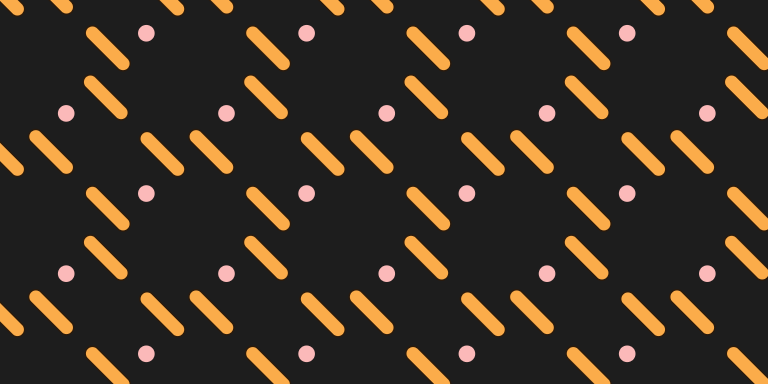
A Shadertoy shader for this pattern:

```glsl
// Slanted orange capsules and small pink dots on a near-black ground.
// One square cell repeats; it holds two groups set half a cell apart on the
// diagonal, each a dot and a pair of capsules, drawn by distance functions.

const float CELL_SIZE = 0.4174;                 // in canvas heights
const vec2 CELL_ORIGIN = vec2(0.1724, 0.7047);  // first dot, in canvas heights

// Lengths below are in cells
const float DOT_RADIUS = 0.0518;
const float CAPSULE_RADIUS = 0.0406;
const vec2 CAPSULE_HALF_AXIS = vec2(0.0955, -0.0955);
const float PAIR_CENTER = 0.253;
const vec2 PAIR_OFFSET = vec2(0.0062, 0.153);
const float FRINGE_WIDTH = 0.009;

const vec3 GROUND = vec3(0.112, 0.112, 0.112);
const vec3 ORANGE = vec3(0.985, 0.675, 0.290);
const vec3 PINK = vec3(0.985, 0.725, 0.725);
const vec3 FRINGE = vec3(0.165, 0.100, 0.045);

// Shortest offset to any repeat of a point
vec2 wrapToNearest(vec2 offset) {
    return offset - floor(offset + 0.5);
}

float capsuleDistance(vec2 p, vec2 halfAxis, float radius) {
    float along = clamp(dot(p, halfAxis) / dot(halfAxis, halfAxis), -1.0, 1.0);
    return length(p - along * halfAxis) - radius;
}

float coverage(float signedDistance, float pixel) {
    return clamp(0.5 - signedDistance / pixel, 0.0, 1.0);
}

void mainImage(out vec4 fragColor, in vec2 fragCoord) {
    vec2 p = (fragCoord / iResolution.y - CELL_ORIGIN) / CELL_SIZE;
    float pixel = 1.0 / (iResolution.y * CELL_SIZE);

    float dots = 1.0;
    float capsules = 1.0;
    for (int group = 0; group < 2; group++) {
        vec2 q = p - 0.5 * float(group);
        dots = min(dots, length(wrapToNearest(q)) - DOT_RADIUS);

        // The second pair is the first mirrored across the diagonal
        vec2 pairOffset = group == 0 ? PAIR_OFFSET : PAIR_OFFSET.yx;
        for (float side = -1.0; side < 2.0; side += 2.0) {
            vec2 local = wrapToNearest(q - PAIR_CENTER - side * pairOffset);
            capsules = min(capsules, capsuleDistance(local, CAPSULE_HALF_AXIS, CAPSULE_RADIUS));
        }
    }

    // Thin dark fringe around the capsules, then the flat shapes
    vec3 color = mix(GROUND, FRINGE, coverage(capsules - FRINGE_WIDTH, pixel));
    color = mix(color, ORANGE, coverage(capsules, pixel));
    color = mix(color, PINK, coverage(dots, pixel));
    fragColor = vec4(color, 1.0);
}
```
